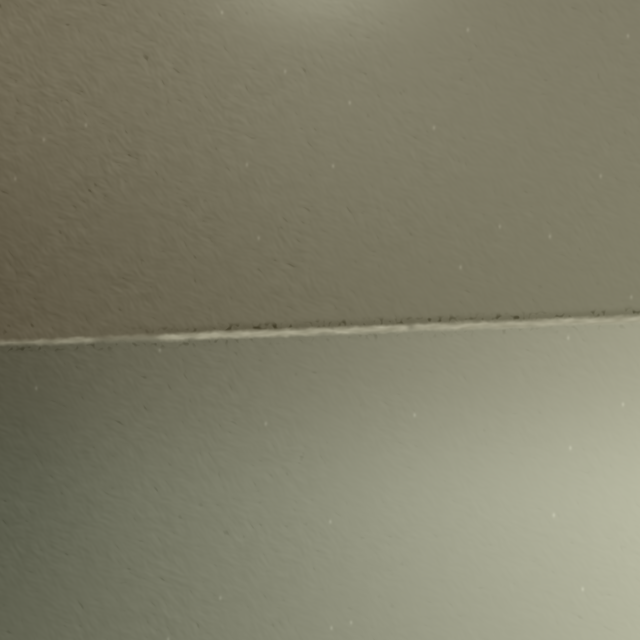
This texture is drawn by a Shadertoy shader. Its source:

```glsl
// Two softly lit plaster panels meeting at a pale, ragged, slightly tilted seam.

#define SEAM_LEFT 0.4635      // seam height at the left edge
#define SEAM_SLOPE 0.038      // rise of the seam across the canvas
#define SEAM_HALF 0.0048      // half thickness of the seam
#define SEAM_SOFT 0.0042      // blur of the seam borders
#define SEAM_COLOR vec3(0.655, 0.640, 0.550)
#define GRAIN_SCALE 100.0     // strokes per canvas width
#define GRAIN_AMOUNT 0.026
#define PIT_AMOUNT 0.060
#define SPECK_CELLS 11.0
#define CRUMB_SCALE 120.0

vec2 hash2(vec2 p) {
    vec3 q = fract(vec3(p.xyx) * vec3(0.1031, 0.1030, 0.0973));
    q += dot(q, q.yzx + 33.33);
    return fract((q.xx + q.yz) * q.zy);
}

float cornerSlope(vec2 cell, vec2 offset) {
    float angle = 6.2832 * hash2(cell).x;
    return dot(vec2(cos(angle), sin(angle)), offset);
}

// Gradient noise, roughly -0.7 to 0.7
float gradientNoise(vec2 p) {
    vec2 i = floor(p), f = fract(p);
    vec2 u = f * f * f * (f * (f * 6.0 - 15.0) + 10.0);
    vec2 e = vec2(1.0, 0.0);
    return mix(mix(cornerSlope(i, f), cornerSlope(i + e, f - e), u.x),
               mix(cornerSlope(i + e.yx, f - e.yx), cornerSlope(i + 1.0, f - 1.0), u.x), u.y);
}

float glow(vec2 p, vec2 center, vec2 radius) {
    vec2 d = (p - center) / radius;
    return exp(-dot(d, d));
}

vec3 upperPanel(vec2 p, float rise) {
    float across = pow(clamp(p.x, 0.0, 1.0), 0.78);
    vec3 low = mix(vec3(0.365, 0.337, 0.265), vec3(0.505, 0.495, 0.410), across);
    vec3 high = mix(vec3(0.445, 0.418, 0.338), vec3(0.500, 0.485, 0.405), across);
    vec3 color = mix(low, high, smoothstep(0.0, 0.95, rise));
    color += vec3(0.028, 0.032, 0.032) * glow(p, vec2(0.52, 0.88), vec2(0.30, 0.28));
    return color + vec3(0.090, 0.097, 0.095) * glow(p, vec2(0.49, 1.03), vec2(0.17, 0.08));
}

vec3 lowerPanel(vec2 p, float fall) {
    vec3 high = mix(vec3(0.355, 0.345, 0.278), vec3(0.620, 0.615, 0.530), p.x);
    vec3 low = mix(vec3(0.385, 0.390, 0.322), vec3(0.690, 0.693, 0.607), p.x);
    vec3 color = mix(high, low, smoothstep(0.0, 0.6, fall));
    color += 0.024 * glow(p, vec2(0.96, 0.24), vec2(0.34, 0.22));
    color += 0.022 * glow(p, vec2(0.65, 0.18), vec2(0.25, 0.22));
    return color - vec3(0.030, 0.028, 0.024) * glow(p, vec2(0.02, 0.28), vec2(0.14, 0.20));
}

// Noise drawn out along one fixed direction
float strokes(vec2 p, float angle) {
    vec2 axis = vec2(cos(angle), sin(angle));
    vec2 q = vec2(dot(p, axis) * 0.5, dot(p, vec2(-axis.y, axis.x))) * GRAIN_SCALE;
    return gradientNoise(q) + 0.5 * gradientNoise(q * 1.9 + 17.0);
}

// Short marks of two slants, taking turns in small patches
float plasterHeight(vec2 p) {
    float patchMix = smoothstep(-0.2, 0.2, gradientNoise(p * 26.0 + 7.0));
    return mix(strokes(p, -0.95), strokes(p + 3.7, -0.40), patchMix);
}

// Sparse pale dots, one candidate per cell
float paleSpecks(vec2 p) {
    float sum = 0.0;
    vec2 base = floor(p * SPECK_CELLS);
    for (int y = -1; y <= 1; y++)
    for (int x = -1; x <= 1; x++) {
        vec2 cell = base + vec2(x, y);
        vec2 center = (cell + hash2(cell + 41.0)) / SPECK_CELLS;
        float present = step(0.8, hash2(cell + 83.0).y);
        sum += present * glow(p, center, vec2(0.0025, 0.0035));
    }
    return sum;
}

void mainImage(out vec4 fragColor, in vec2 fragCoord) {
    vec2 p = fragCoord / iResolution.xy;
    float seamY = SEAM_LEFT + SEAM_SLOPE * p.x + 0.0015 * gradientNoise(vec2(p.x * 14.0, 3.5));
    float d = p.y - seamY;

    // Panel shading
    vec3 above = upperPanel(p, d / (1.0 - seamY));
    vec3 below = lowerPanel(p, -d / seamY);
    vec3 color = mix(below, above, smoothstep(-0.006, 0.006, d));

    // Grain, roughest toward the left, in uneven patches
    float rough = mix(1.0, 0.40, smoothstep(0.05, 0.85, p.x)) * mix(0.75, 1.0, smoothstep(-0.01, 0.01, d));
    rough *= 1.0 + 0.8 * gradientNoise(p * 10.0 + 5.0);
    float height = plasterHeight(p);
    float relief = height - plasterHeight(p + vec2(0.0025, 0.0030));
    color += GRAIN_AMOUNT * rough * relief;
    color -= PIT_AMOUNT * rough * smoothstep(0.40, 0.90, -height);
    color += 0.016 * gradientNoise(p * 40.0) * rough;
    color += 0.07 * paleSpecks(p);

    // Dark crumbs along both lips of the seam
    float crumb = gradientNoise(p * CRUMB_SCALE) + 0.5 * gradientNoise(p * vec2(35.0, 60.0));
    float upperLip = exp(-pow((d - 0.010) / 0.006, 2.0)) * smoothstep(0.10, 0.4, p.x);
    float lowerLip = exp(-pow((d + 0.010) / 0.006, 2.0)) * (1.0 - 0.6 * p.x);
    color -= upperLip * (0.045 + 0.13 * smoothstep(0.0, 0.6, crumb));
    color -= lowerLip * (0.010 + 0.08 * smoothstep(0.1, 0.6, crumb));

    // Pale seam with worn stretches and one notch
    float ragged = 0.0022 * gradientNoise(p * 55.0) + 0.0020 * gradientNoise(p * 120.0);
    float halfWidth = SEAM_HALF * mix(0.75, 1.05, smoothstep(0.0, 0.35, p.x)) + ragged;
    float seam = 1.0 - smoothstep(-SEAM_SOFT, SEAM_SOFT, abs(d) - halfWidth);
    float worn = smoothstep(0.135, 0.15, p.x) * (1.0 - smoothstep(0.235, 0.26, p.x));
    float notch = glow(p, vec2(0.642, seamY), vec2(0.007, 0.02));
    float strength = mix(0.50, 0.90, smoothstep(0.0, 0.35, p.x));
    strength *= (1.0 - 0.55 * worn) * (1.0 - 0.7 * notch);
    strength *= 0.95 + 0.35 * gradientNoise(vec2(p.x * 32.0, d * 90.0 + 2.0));
    vec3 seamColor = SEAM_COLOR + 0.10 * gradientNoise(vec2(p.x * 45.0, d * 160.0));
    color = mix(color, seamColor, clamp(seam * strength, 0.0, 1.0));

    fragColor = vec4(clamp(color, 0.0, 1.0), 1.0);
}
```
